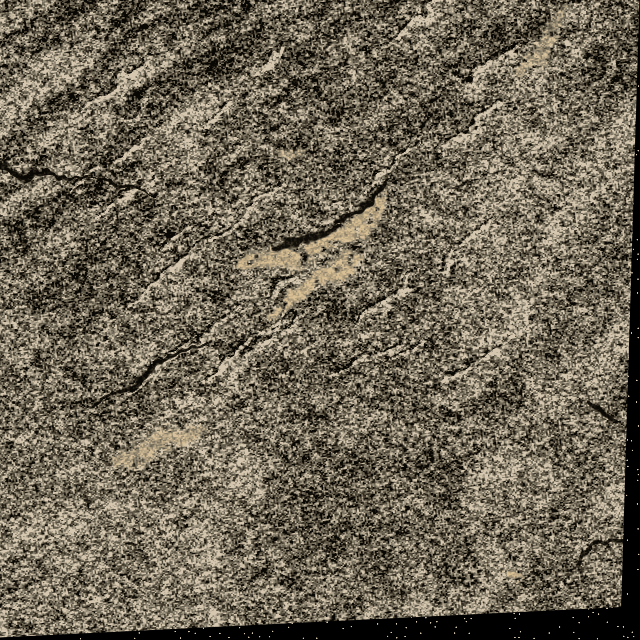
Reproduce this texture procedurally as a three.js fragment shader.

```glsl
// Weathered rock slab: gritty speckled stone with slanting strata, sandy hollows and cracks,
// on a tilted sheet whose black margin shows right and below. Layered value noise sets one
// tone, warped strokes carve the features, and a colour ramp turns the tone into stone.

varying vec2 vUv;

const vec3 INK = vec3(0.035, 0.027, 0.010);
const vec3 UMBER = vec3(0.25, 0.22, 0.165);
const vec3 STONE = vec3(0.47, 0.44, 0.37);
const vec3 CREAM = vec3(0.84, 0.785, 0.69);
const vec3 SAND = vec3(0.85, 0.75, 0.58);

const float BASE_TONE = 0.395;
const float FINE_GRAIN = 0.74;
const float COARSE_GRAIN = 0.50;
const float STRATA_ANGLE = 0.62;
const float BAND_ANGLE = 1.02;
const int RIDGE_COUNT = 26;

float hash(vec2 p) {
  vec3 q = fract(vec3(p.xyx) * 0.1031);
  q += dot(q, q.yzx + 33.33);
  return fract((q.x + q.y) * q.z);
}

// Smooth value noise centred on zero
float noise(vec2 p) {
  vec2 i = floor(p), f = fract(p);
  f = f * f * (3.0 - 2.0 * f);
  float low = mix(hash(i), hash(i + vec2(1.0, 0.0)), f.x);
  float high = mix(hash(i + vec2(0.0, 1.0)), hash(i + 1.0), f.x);
  return mix(low, high, f.y) - 0.5;
}

float fbm(vec2 p) {
  float sum = 0.0, amp = 1.0;
  for (int i = 0; i < 4; i++) {
    sum += amp * noise(p);
    p = p * 2.03 + 17.3;
    amp *= 0.55;
  }
  return sum;
}

vec2 rotate(vec2 p, float a) {
  return vec2(cos(a) * p.x + sin(a) * p.y, cos(a) * p.y - sin(a) * p.x);
}

// Tapered stroke from a to b, widest in the middle
float stroke(vec2 p, vec2 a, vec2 b, float width) {
  vec2 ab = b - a;
  float h = clamp(dot(p - a, ab) / dot(ab, ab), 0.0, 1.0);
  float w = width * (0.4 + 2.4 * h * (1.0 - h));
  return 1.0 - smoothstep(w * 0.55, w * 1.35, length(p - a - ab * h));
}

float blob(vec2 p, vec2 centre, vec2 size) {
  vec2 d = (p - centre) / size;
  return exp(-dot(d, d));
}

// Sandy hollows, 0 to 1
float sandMask(vec2 p) {
  float s = stroke(p, vec2(0.38, 0.585), vec2(0.56, 0.635), 0.025);
  s = max(s, stroke(p, vec2(0.54, 0.625), vec2(0.60, 0.69), 0.024));
  s = max(s, stroke(p, vec2(0.42, 0.51), vec2(0.57, 0.605), 0.015));
  s = max(s, 0.8 * stroke(p, vec2(0.18, 0.28), vec2(0.31, 0.325), 0.022));
  s = max(s, 0.7 * stroke(p, vec2(0.82, 0.88), vec2(0.88, 0.99), 0.012));
  s = max(s, 0.7 * stroke(p, vec2(0.43, 0.755), vec2(0.51, 0.785), 0.009));
  return max(s, stroke(p, vec2(0.795, 0.107), vec2(0.82, 0.098), 0.009));
}

// Main dark cracks, 0 to 1
float crackMask(vec2 p) {
  float c = stroke(p, vec2(0.42, 0.615), vec2(0.53, 0.645), 0.009);
  c = max(c, stroke(p, vec2(0.51, 0.64), vec2(0.61, 0.715), 0.005));
  c = max(c, stroke(p, vec2(-0.05, 0.735), vec2(0.14, 0.725), 0.003));
  c = max(c, stroke(p, vec2(0.12, 0.727), vec2(0.25, 0.69), 0.003));
  c = max(c, stroke(p, vec2(0.14, 0.365), vec2(0.32, 0.47), 0.004));
  c = max(c, stroke(p, vec2(0.92, 0.375), vec2(0.97, 0.345), 0.006));
  float arc = abs(length(p - vec2(0.955, 0.085)) - 0.065);
  return max(c, (1.0 - smoothstep(0.002, 0.005, arc)) * smoothstep(0.10, 0.13, p.y));
}

// Scattered slanting ridges, lit below and shaded above
float ridges(vec2 p) {
  float sum = 0.0;
  for (int i = 0; i < RIDGE_COUNT; i++) {
    float k = float(i) * 7.0;
    vec2 a = vec2(hash(vec2(k, 1.0)) * 0.75, 0.38 + 0.55 * hash(vec2(k, 2.0)));
    float angle = STRATA_ANGLE + 0.3 * (hash(vec2(k, 3.0)) - 0.5);
    vec2 b = a + (0.05 + 0.12 * hash(vec2(k, 4.0))) * vec2(cos(angle), sin(angle));
    sum += 0.30 * stroke(p, a, b, 0.004);
    sum -= 0.24 * stroke(p - vec2(-0.003, 0.006), a, b, 0.003);
  }
  return clamp(sum, -0.35, 0.35);
}

void main() {
  vec2 p = vUv;
  vec2 warp = vec2(noise(p * 28.0), noise(p * 28.0 + 40.0)) * 0.022;
  warp += vec2(noise(p * 110.0), noise(p * 110.0 + 70.0)) * 0.009;
  vec2 w = p + warp;

  // Grit, slightly wider than high
  vec2 g = rotate(p, 0.13);
  float grain = FINE_GRAIN * noise(g * vec2(415.0, 475.0));
  grain += COARSE_GRAIN * noise(g * vec2(160.0, 250.0) + 9.0);
  float tone = BASE_TONE + 0.20 * fbm(w * vec2(30.0, 46.0)) + 0.13 * fbm(p * 6.0 + 3.0);

  // Strata at upper left, steeper bands at right
  float upperLeft = smoothstep(0.75, 1.5, p.y + 0.5 * (1.0 - p.x));
  tone += (0.08 + 0.42 * upperLeft) * noise(rotate(w, STRATA_ANGLE) * vec2(7.0, 62.0));
  float right = smoothstep(0.55, 0.85, p.x);
  tone += 0.20 * right * noise(rotate(w, BAND_ANGLE) * vec2(3.0, 19.0) + 5.0);
  tone += 0.09 * blob(p, vec2(0.30, 0.80), vec2(0.13, 0.06));
  tone += 0.07 * blob(p, vec2(0.15, 0.20), vec2(0.25, 0.14)) - 0.05 * upperLeft;

  // Relief, sand and cracks
  tone += ridges(w);
  float sand = sandMask(w) * smoothstep(-0.42, -0.12, noise(p * 95.0 + 21.0));
  float crack = crackMask(w);
  tone = mix(tone + grain, 0.71 + 0.32 * grain, sand * 0.9);
  tone = mix(tone, 0.03 + 0.2 * max(grain, 0.0), crack * 0.92);

  vec3 color = mix(INK, UMBER, smoothstep(0.02, 0.24, tone));
  color = mix(color, STONE, clamp((tone - 0.22) / 0.22, 0.0, 1.0));
  color = mix(color, mix(CREAM, SAND, sand), clamp((tone - 0.44) / 0.33, 0.0, 1.0));

  // Tilted margin with sparse pale specks
  float inside = min(0.969 + 0.030 * p.y - p.x, p.y - 0.004 - 0.049 * p.x);
  vec2 cell = floor(p * 130.0);
  vec2 spot = 0.25 + 0.5 * vec2(hash(cell + 3.0), hash(cell + 8.0));
  float speck = 1.0 - smoothstep(0.08, 0.22, length(fract(p * 130.0) - spot));
  vec3 margin = mix(vec3(0.0), CREAM, speck * step(0.86, hash(cell + 51.0)));
  gl_FragColor = vec4(mix(margin, color, smoothstep(-0.001, 0.001, inside)), 1.0);
}
```
